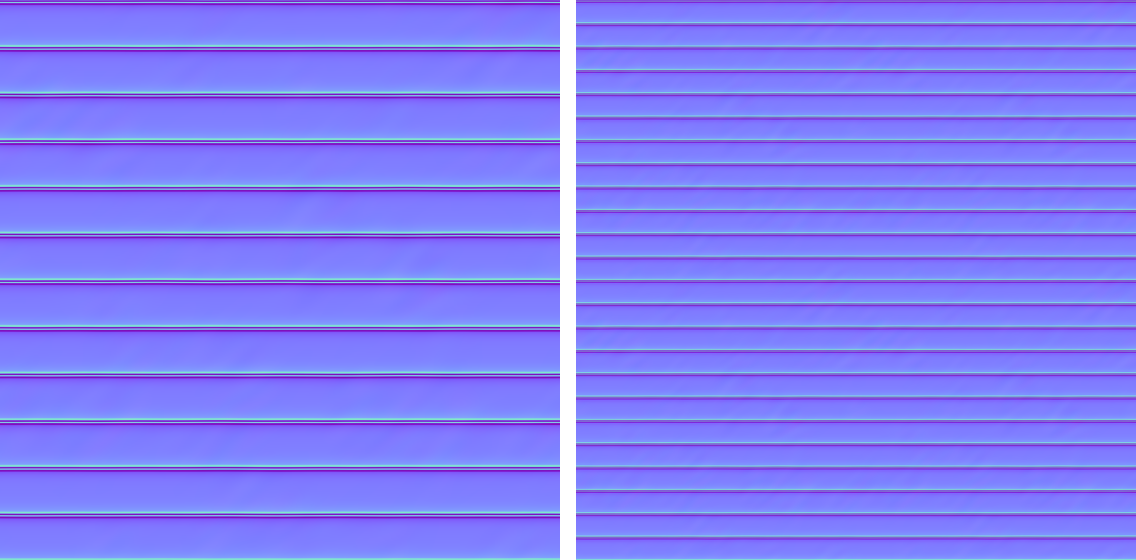
Left: one tile. Right: repeated 2 by 2.
Reproduce this texture map procedurally as a Shadertoy shader.

```glsl
// Tangent-space normal map of horizontal lap siding: twelve curved boards, each
// meeting the next in a thin grooved joint. A slope profile across one board is
// supersampled, then tilted by faint wrapped gradient noise for hand-worn unevenness.

#define BOARDS 12.0          // boards from top to bottom
#define TOP_SLOPE 0.38       // downward tilt below the joint
#define TOP_FADE 0.10        // its reach, in board heights
#define LIP_SLOPE 0.40       // upward tilt toward the lower lip
#define LIP_FADE 0.13        // its reach, in board heights
#define FLAT_SLOPE -0.02     // tilt of the board's middle
#define WEAR 0.075           // strength of the uneven surface
#define WOBBLE 0.006         // waviness of the joints, in board heights
#define SAMPLES 8            // vertical samples per pixel

vec2 hashGradient(vec2 cell, float seed) {
    vec3 p = fract(vec3(cell.xyx + seed) * vec3(0.1031, 0.1030, 0.0973));
    p += dot(p, p.yzx + 33.33);
    float angle = 6.28318 * fract((p.x + p.y) * p.z);
    return vec2(cos(angle), sin(angle));
}

float cornerValue(vec2 cell, vec2 corner, vec2 f, vec2 period, float seed) {
    return dot(hashGradient(mod(cell + corner, period), seed), f - corner);
}

// Gradient noise that wraps after a whole number of cells.
float wrappedNoise(vec2 p, vec2 period, float seed) {
    vec2 cell = floor(p), f = fract(p);
    vec2 u = f * f * f * (f * (f * 6.0 - 15.0) + 10.0);
    float low = mix(cornerValue(cell, vec2(0, 0), f, period, seed),
                    cornerValue(cell, vec2(1, 0), f, period, seed), u.x);
    float high = mix(cornerValue(cell, vec2(0, 1), f, period, seed),
                     cornerValue(cell, vec2(1, 1), f, period, seed), u.x);
    return mix(low, high, u.y);
}

// Noise stretched along the rising diagonal; the integer shear keeps it tiling.
float diagonalNoise(vec2 uv, vec2 cells, float seed) {
    return wrappedNoise(vec2(uv.x - uv.y, uv.y) * cells, cells, seed);
}

float bell(float d, float center, float width) {
    float x = (d - center) / width;
    return exp(-x * x * x * x);
}

// Vertical normal component; t runs from 0 at a board's top to 1 at its lip.
float boardSlope(float t) {
    float slope = FLAT_SLOPE
                - TOP_SLOPE * exp(-max(t - 0.1, 0.0) / TOP_FADE)
                + LIP_SLOPE * exp((t - 1.0) / LIP_FADE);
    float d = fract(t + 0.5) - 0.5;
    slope = mix(slope,  0.82, bell(d, -0.016, 0.022));  // rounded lip
    slope = mix(slope, -0.90, bell(d,  0.024, 0.016));  // undercut
    slope = mix(slope,  0.76, bell(d,  0.053, 0.013));  // groove ridge
    return mix(slope, -0.90, bell(d,  0.088, 0.021));   // shadowed groove wall
}

void mainImage(out vec4 fragColor, in vec2 fragCoord) {
    vec2 uv = fragCoord / iResolution.xy;

    // Soft uneven patches, stronger in some areas than others
    float patches = smoothstep(-0.25, 0.35, wrappedNoise(uv * 6.0, vec2(6.0), 5.0));
    vec2 wear = WEAR * patches * vec2(diagonalNoise(uv, vec2(22.0, 16.0), 11.0),
                                      diagonalNoise(uv, vec2(18.0, 14.0), 47.0));
    float wobble = WOBBLE * wrappedNoise(uv * vec2(9.0, 12.0), vec2(9.0, 12.0), 71.0);

    // Average the normals over the height of the pixel
    vec3 normal = vec3(0.0);
    for (int i = 0; i < SAMPLES; i++) {
        float offset = (float(i) + 0.5) / float(SAMPLES) - 0.5;
        float y = (fragCoord.y + offset) / iResolution.y;
        float t = fract((1.0 - y) * BOARDS + wobble);
        vec2 tilt = vec2(0.0, boardSlope(t)) + wear;
        normal += vec3(tilt, sqrt(max(1.0 - dot(tilt, tilt), 0.0)));
    }
    normal /= float(SAMPLES);

    fragColor = vec4(0.5 + 0.5 * normal, 1.0);
}
```
